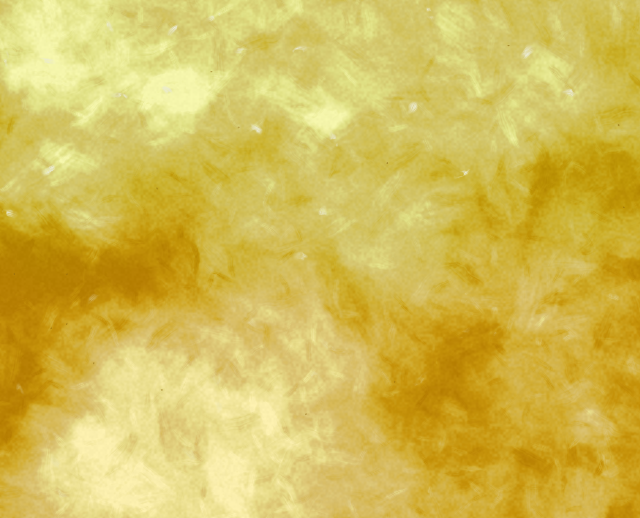
Give the GLSL for this texture, as a WebGL 1 fragment shader.

```glsl
precision highp float;
// A wall of mottled yellow plaster: pale glows and ochre shadows in broad pools,
// broken up by warped noise and overlapping soft trowel dabs, then mapped through
// a colour ramp. Chalky flecks, dark specks and a fine grain lie on top.
uniform vec2 u_resolution;

const vec3 UMBER = vec3(0.70, 0.51, 0.01);
const vec3 OCHRE = vec3(0.76, 0.59, 0.04);
const vec3 GOLD = vec3(0.80, 0.68, 0.17);
const vec3 MUSTARD = vec3(0.82, 0.73, 0.32);
const vec3 STRAW = vec3(0.84, 0.77, 0.44);
const vec3 PALE = vec3(0.89, 0.87, 0.53);
const vec3 CREAM = vec3(0.97, 0.95, 0.68);
const vec3 CHALK = vec3(0.92, 0.92, 0.82);
const vec3 SPECK = vec3(0.55, 0.40, 0.05);

float hash(vec2 p) {
  vec3 q = fract(p.xyx * 0.1031);
  q += dot(q, q.yzx + 33.33);
  return fract((q.x + q.y) * q.z);
}

float noise(vec2 p) {
  vec2 i = floor(p), f = fract(p);
  f = f * f * (3.0 - 2.0 * f);
  float low = mix(hash(i), hash(i + vec2(1.0, 0.0)), f.x);
  float high = mix(hash(i + vec2(0.0, 1.0)), hash(i + 1.0), f.x);
  return mix(low, high, f.y);
}

vec2 rotate(vec2 p, float angle) {
  float c = cos(angle), s = sin(angle);
  return vec2(c * p.x + s * p.y, c * p.y - s * p.x);
}

// Fractal noise centred on zero
float fbm(vec2 p) {
  float sum = 0.0, gain = 0.5;
  for (int i = 0; i < 5; i++) {
    sum += gain * (noise(p) - 0.5);
    p = rotate(p, 0.65) * 2.03 + 17.0;
    gain *= 0.55;
  }
  return sum;
}

float glow(vec2 p, vec2 centre, vec2 spread) {
  vec2 d = (p - centre) / spread;
  return exp(-dot(d, d));
}

// Scattered bristly ellipses: x is their signed tone, y their coverage
vec2 dabs(vec2 p, vec2 size, float soft, float chance, float seed) {
  vec2 sum = vec2(0.0);
  for (int j = -1; j <= 1; j++) {
    for (int i = -1; i <= 1; i++) {
      vec2 id = floor(p) + vec2(float(i), float(j));
      vec2 key = id + seed;
      vec2 jitter = 0.6 * (vec2(hash(key), hash(key + 41.7)) - 0.5);
      float pick = hash(key + 17.3);
      vec2 q = rotate(p - id - 0.5 - jitter, 6.283 * hash(key + 5.1)) / size;
      float mask = (1.0 - smoothstep(1.0 - soft, 1.0, length(q))) * step(pick, chance);
      mask *= mix(1.0, smoothstep(-1.0, 0.7, q.x), 0.8);
      mask *= 0.6 + 0.8 * noise(vec2(q.x * 1.5, q.y * 8.0) + key * 7.0);
      sum += mask * vec2(2.0 * pick / chance - 1.0, 1.0);
    }
  }
  return sum;
}

// Large pools of light and shadow across the wall
float pools(vec2 p) {
  float light = 0.52 * glow(p, vec2(0.14, 0.88), vec2(0.14, 0.17))
    + 0.30 * glow(p, vec2(0.08, 0.66), vec2(0.12, 0.07))
    + 0.24 * glow(p, vec2(0.45, 0.85), vec2(0.25, 0.16))
    + 0.50 * glow(p, vec2(0.25, 0.10), vec2(0.16, 0.18))
    + 0.22 * glow(p, vec2(0.17, 0.30), vec2(0.12, 0.08))
    + 0.28 * glow(p, vec2(0.81, 0.24), vec2(0.05, 0.10));
  float shade = 0.58 * glow(p, vec2(0.12, 0.50), vec2(0.24, 0.11))
    + 0.52 * glow(p, vec2(0.00, 0.28), vec2(0.10, 0.32))
    + 0.45 * glow(p, vec2(-0.02, 0.84), vec2(0.06, 0.13))
    + 0.32 * glow(p, vec2(0.85, 0.67), vec2(0.20, 0.08))
    + 0.46 * glow(p, vec2(0.72, 0.12), vec2(0.13, 0.20))
    + 0.46 * glow(p, vec2(1.00, 0.20), vec2(0.11, 0.30));
  return light - shade;
}

float rise(float from, float to, float t) {
  return clamp((t - from) / (to - from), 0.0, 1.0);
}

vec3 ramp(float t) {
  vec3 c = mix(UMBER, OCHRE, rise(-0.20, 0.09, t));
  c = mix(c, GOLD, rise(0.09, 0.28, t));
  c = mix(c, MUSTARD, rise(0.28, 0.46, t));
  c = mix(c, STRAW, rise(0.46, 0.66, t));
  c = mix(c, PALE, rise(0.66, 0.86, t));
  return mix(c, CREAM, rise(0.86, 1.15, t));
}

void main() {
  vec2 uv = gl_FragCoord.xy / u_resolution;
  vec2 p = gl_FragCoord.xy / u_resolution.y;
  vec2 warp = vec2(fbm(p * 4.0 + 20.0), fbm(p * 4.0 + 60.0));
  vec2 ragged = p + 0.05 * warp + 0.012 * vec2(fbm(p * 24.0), fbm(p * 24.0 + 90.0));

  // Tone from pools, mottling, trowel dabs and brush streaks
  float tone = 0.52 + 1.08 * pools(uv + 0.20 * warp);
  tone += 0.70 * fbm(p * 6.0 + 2.0 * warp + 7.0);
  tone += 0.24 * dabs(ragged * 4.5, vec2(0.90, 0.50), 0.40, 0.9, 100.0).x;
  tone += 0.26 * dabs(ragged * 8.0, vec2(0.90, 0.42), 0.35, 0.8, 200.0).x;
  tone += 0.22 * dabs(ragged * 15.0, vec2(0.95, 0.30), 0.50, 0.7, 300.0).x;
  tone += 0.18 * dabs(ragged * 30.0, vec2(0.95, 0.25), 0.60, 0.7, 600.0).x;
  tone += 0.10 * (noise(rotate(p + 0.1 * warp, -0.8) * vec2(7.0, 70.0) + 50.0) - 0.5);
  tone += 0.13 * (noise(p * 190.0) - 0.5);

  // Greener above, warmer below
  float height = smoothstep(0.35, 0.70, uv.y + 0.3 * warp.x);
  vec3 colour = ramp(tone) + mix(vec3(0.015, -0.012, 0.0), vec3(-0.01, 0.012, -0.01), height);
  colour += 0.025 * (noise(p * 230.0 + 30.0) - 0.5);

  // Chalky flecks, mostly high up, and sparse dark specks
  float fleck = dabs(ragged * 13.0 + 0.5 * warp, vec2(0.26, 0.11), 0.6, 0.17, 400.0).y;
  fleck *= smoothstep(0.25, 0.6, noise(p * 110.0)) * mix(0.25, 0.9, height);
  float speck = dabs(p * 18.0, vec2(0.06, 0.04), 0.7, 0.04, 500.0).y;
  colour = mix(colour, CHALK, clamp(fleck, 0.0, 1.0));
  colour = mix(colour, SPECK, clamp(0.6 * speck, 0.0, 1.0));
  gl_FragColor = vec4(clamp(colour, 0.0, 1.0), 1.0);
}
```
